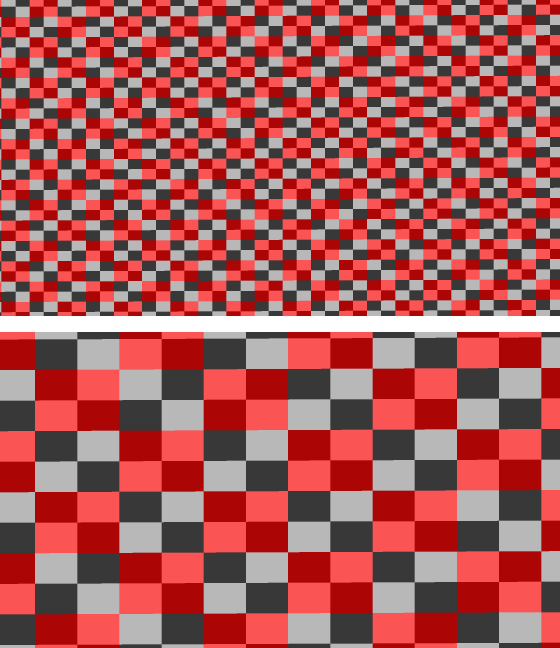
Top: the whole. Bottom: its middle third, enlarged.
Reproduce this pattern procedurally as a Shadertoy shader.

```glsl
// Draws a checkerboard of red and grey blocks, each split into a small two-tone checker.

const vec2 BLOCK_COUNT = vec2(19.91, 15.52);  // blocks across and down the canvas
const vec2 GRID_ORIGIN = vec2(0.0026, 0.0442);
const float ROW_DRIFT = 0.11;                 // rise of the rows across the canvas, in blocks
const float FLIP_SHARE = 0.4;                 // share of blocks with swapped tones
const int SAMPLES = 3;                        // samples per pixel side

const vec3 DARK_GREY = vec3(0.22);
const vec3 LIGHT_GREY = vec3(0.72);
const vec3 DARK_RED = vec3(0.67, 0.02, 0.02);
const vec3 CORAL = vec3(0.98, 0.33, 0.33);

float hash(vec2 p) {
    return fract(sin(dot(p, vec2(127.1, 311.7))) * 43758.5453);
}

// 0 or 1, alternating between neighbouring cells
float checker(vec2 cell) {
    return mod(cell.x + cell.y, 2.0);
}

// Canvas position from 0 to 1 into slightly slanted block units
vec2 toGrid(vec2 uv, vec2 count, vec2 origin, float drift) {
    vec2 grid = (uv - origin) * count;
    grid.y -= drift * uv.x;
    return grid;
}

vec3 blockColor(vec2 grid, float flipShare) {
    vec2 block = floor(grid);
    vec2 cell = floor(fract(grid) * 2.0);

    // Swap the two tones in some blocks
    float flip = step(hash(block), flipShare);
    float tone = mod(checker(cell) + flip, 2.0);

    vec3 grey = mix(LIGHT_GREY, DARK_GREY, tone);
    vec3 red = mix(CORAL, DARK_RED, tone);
    return mix(grey, red, checker(block));
}

void mainImage(out vec4 fragColor, in vec2 fragCoord) {
    // Average samples inside the pixel to smooth the edges
    vec3 sum = vec3(0.0);
    for (int j = 0; j < SAMPLES; j++) {
        for (int i = 0; i < SAMPLES; i++) {
            vec2 offset = (vec2(i, j) + 0.5) / float(SAMPLES) - 0.5;
            vec2 uv = (fragCoord + offset) / iResolution.xy;
            vec2 grid = toGrid(uv, BLOCK_COUNT, GRID_ORIGIN, ROW_DRIFT);
            sum += blockColor(grid, FLIP_SHARE);
        }
    }
    fragColor = vec4(sum / float(SAMPLES * SAMPLES), 1.0);
}
```
